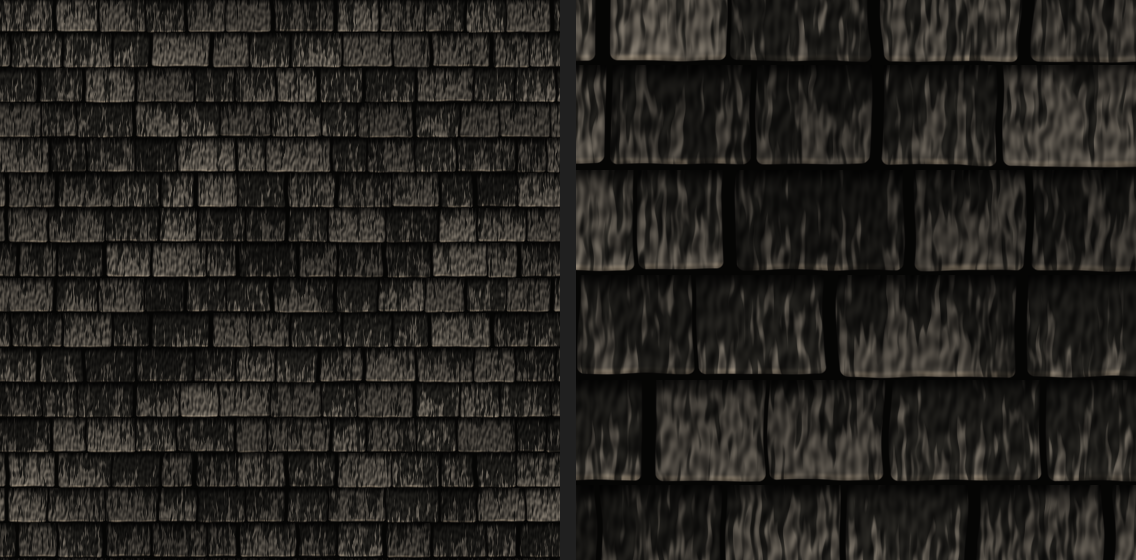
Left: the whole. Right: its middle third, enlarged.
Reproduce this texture procedurally as a Shadertoy shader.

```glsl
// Weathered dark wooden shingles in staggered rows, with streaked stains and black gaps.

const vec2 GRID = vec2(12.0, 16.0);       // shingles across, rows down
const vec2 LAYOUT = vec2(6.0, 8.0);       // joints repeat after this many columns and rows
const float ROW_SHIFT[8] = float[8](0.27, 0.19, 0.27, 0.89, 0.72, -0.03, 0.42, 0.03);
const float ROW_BASE = 0.05;              // height of the lowest row line, in rows
const float JOINT_JITTER = 0.42;          // spread of joint positions, in columns
const float JOINT_SWAY = 0.03;            // bend of each joint
const vec2 GAP_HALF = vec2(0.014, 0.055); // narrowest and widest half gap
const float CORNER = 0.07;                // corner radius, in rows
const vec2 STREAK_CELLS = vec2(168.0, 28.0);
const vec2 GRAIN_CELLS = vec2(228.0, 84.0);

const vec3 GAP_COLOR = vec3(0.020, 0.018, 0.016);
const vec3 STAIN_COLOR = vec3(0.098, 0.094, 0.084);
const vec3 WOOD_COLOR = vec3(0.282, 0.264, 0.238);
const vec3 LIP_COLOR = vec3(0.170, 0.146, 0.114);

const uint MIX = 1664525u;

vec2 hash2(vec2 cell) {
    uvec2 v = uvec2(ivec2(cell)) * MIX + 1013904223u;
    for (int k = 0; k < 2; k++) {
        v.x += v.y * MIX;
        v.y += v.x * MIX;
        v ^= v >> 16u;
    }
    return vec2(v >> 8u) / 16777216.0;
}

vec2 wrap(vec2 cell, vec2 period) {
    return floor(mod(cell + 0.5, period));
}

float cornerSlope(vec2 cell, vec2 offset, vec2 period) {
    float angle = 6.2832 * hash2(wrap(cell, period) + 37.0).x;
    return dot(vec2(cos(angle), sin(angle)), offset);
}

// Tiling gradient noise, roughly -1 to 1
float gradNoise(vec2 p, vec2 period) {
    vec2 i = floor(p), f = p - i, e = vec2(1.0, 0.0);
    vec2 u = f * f * f * (f * (f * 6.0 - 15.0) + 10.0);
    float low = mix(cornerSlope(i, f, period), cornerSlope(i + e, f - e, period), u.x);
    float high = mix(cornerSlope(i + e.yx, f - e.yx, period),
                     cornerSlope(i + 1.0, f - 1.0, period), u.x);
    return 1.5 * mix(low, high, u.y);
}

// Joint position (x) and half gap (y), in columns
vec2 joint(float column, float row, float y) {
    vec2 h = hash2(wrap(vec2(column, row), LAYOUT) + 211.0);
    float sway = gradNoise(vec2(column * 2.0 + 0.5, y * 1.5), vec2(24.0));
    float x = column + ROW_SHIFT[int(wrap(vec2(row), LAYOUT).y)];
    return vec2(x + JOINT_JITTER * (h.x - 0.5) + JOINT_SWAY * sway,
                mix(GAP_HALF.x, GAP_HALF.y, h.y * h.y));
}

void mainImage(out vec4 fragColor, in vec2 fragCoord) {
    vec2 uv = fragCoord / iResolution.xy;
    vec2 p = uv * GRID - vec2(0.0, ROW_BASE);
    float pixel = GRID.y / iResolution.y;

    // Find the shingle between its two joints
    float row = floor(p.y), height = p.y - row;
    float column = floor(p.x - ROW_SHIFT[int(wrap(vec2(row), LAYOUT).y)]);
    if (p.x < joint(column, row, p.y).x) column -= 1.0;
    else if (p.x > joint(column + 1.0, row, p.y).x) column += 1.0;
    vec2 left = joint(column, row, p.y), right = joint(column + 1.0, row, p.y);
    vec2 id = wrap(vec2(column, row), GRID);
    vec2 age = hash2(id + 503.0), seed = hash2(id + 907.0);

    // Outline: uneven lower edge with rounded corners
    float uneven = gradNoise(uv * 36.0 + floor(seed * 36.0), vec2(36.0));
    float bottom = 0.025 + 0.035 * seed.x + 0.015 * uneven;
    float side = max(left.x + left.y - p.x, p.x - right.x + right.y) * GRID.y / GRID.x;
    vec2 q = vec2(side, bottom - height) + CORNER;
    float dist = length(max(q, 0.0)) + min(max(q.x, q.y), 0.0) - CORNER;
    float cover = 1.0 - smoothstep(-pixel, pixel, dist);

    // Straight vertical streaks, displaced for each shingle
    vec2 offset = floor(seed * 64.0);
    float warp = gradNoise(uv * 64.0 + offset, vec2(64.0));
    vec2 s = uv * STREAK_CELLS + offset + vec2(0.22 * warp, 0.0);
    float streak = 0.8 * gradNoise(s, STREAK_CELLS)
                 + 0.6 * gradNoise(s * 2.0, STREAK_CELLS * 2.0)
                 + 0.55 * gradNoise(uv * vec2(60.0, 12.0) + offset, vec2(60.0, 12.0));

    // Fine relief, lit from the upper left
    vec2 g = uv * GRAIN_CELLS + offset + vec2(0.3 * warp, 0.0);
    float grain = gradNoise(g, GRAIN_CELLS);
    float relief = grain - gradNoise(g + vec2(-0.35, 0.4), GRAIN_CELLS);

    // Stains deepen toward the top and in broad patches
    float patches = gradNoise(uv * 5.0, vec2(5.0));
    float threshold = mix(-0.55, 0.38, age.x) + 0.25 * patches + 0.6 * (height - 0.45);
    float bare = smoothstep(threshold - 0.25, threshold + 0.3, streak);
    vec3 color = mix(STAIN_COLOR, WOOD_COLOR, bare);

    // Light: shade under the row above, soft sides, pale worn lower lip
    float light = mix(0.76, 1.1, age.y) * (1.0 - 0.15 * patches);
    light *= 1.0 + 0.2 * grain + 0.4 * relief;
    light *= mix(0.25, 1.0, 1.0 - smoothstep(0.8, 1.03, height));
    light *= mix(1.1, 0.85, height) * mix(0.75, 1.0, smoothstep(0.0, 0.05, -dist));
    float lip = smoothstep(0.075, 0.025, height - bottom) * (0.55 + 0.6 * warp);
    color = color * max(light, 0.0) + LIP_COLOR * max(lip, 0.0) * mix(0.35, 1.0, bare);

    fragColor = vec4(mix(GAP_COLOR, color, cover), 1.0);
}
```
